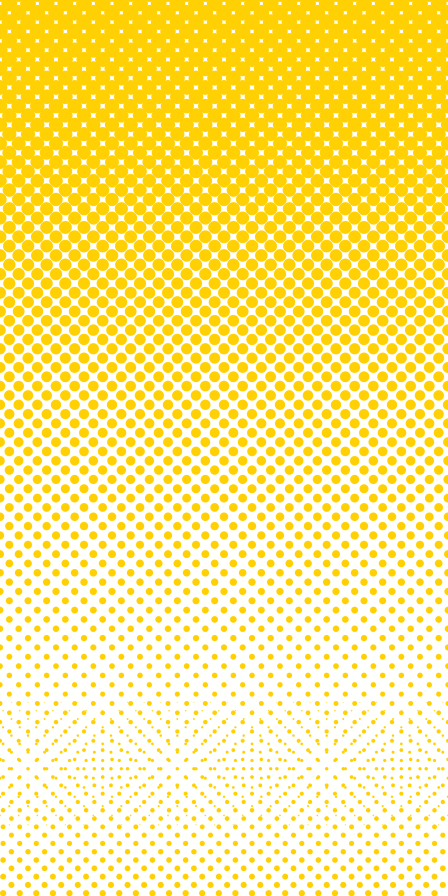
This pattern is drawn by a Shadertoy shader. Its source:

```glsl
// Yellow halftone dots fading down a white page, crossed by a finer dot screen rising from the base.

const vec3 PAPER = vec3(1.0, 1.0, 0.995);
const vec3 YELLOW = vec3(1.0, 0.82, 0.015);

// Dot radius: zero at height 'start', 'largest' at height 'end'.
float dotRadius(float height, float start, float end, float largest) {
    float growth = clamp((height - start) / (end - start), 0.0, 1.0);
    return largest * pow(growth, 0.65);
}

// Ink coverage of the dot nearest to p on one square grid.
float gridInk(vec2 p, vec2 anchor, float pitch, vec3 ramp, float pixel) {
    vec2 center = anchor + pitch * floor((p - anchor) / pitch + 0.5);
    float radius = dotRadius(center.y, ramp.x, ramp.y, ramp.z);
    float edge = length(p - center) - radius;
    float ink = 1.0 - smoothstep(-0.65 * pixel, 0.65 * pixel, edge);
    return ink * smoothstep(0.0, pixel, radius);
}

// Two grids offset by half a pitch make a staggered screen.
float staggeredInk(vec2 p, vec2 anchor, float pitch, vec3 ramp, float pixel) {
    float rows = gridInk(p, anchor, pitch, ramp, pixel);
    float between = gridInk(p, anchor + 0.5 * pitch, pitch, ramp, pixel);
    return max(rows, between);
}

void mainImage(out vec4 fragColor, in vec2 fragCoord) {
    // The canvas is one unit wide and two units high.
    float pixel = 2.0 / iResolution.y;
    vec2 p = fragCoord * pixel;

    // Both screens share one anchor, where their interference rays meet.
    vec2 anchor = vec2(0.0625, 0.284);

    // Each ramp holds the start height, end height and largest radius.
    vec3 fallingRamp = vec3(0.125, 2.0, 0.0177);
    vec3 risingRamp = vec3(0.4635, 0.0, 0.0070);

    float falling = staggeredInk(p, anchor, 1.0 / 24.0, fallingRamp, pixel);
    float rising = staggeredInk(p, anchor, 1.0 / 27.0, risingRamp, pixel);

    fragColor = vec4(mix(PAPER, YELLOW, max(falling, rising)), 1.0);
}
```
